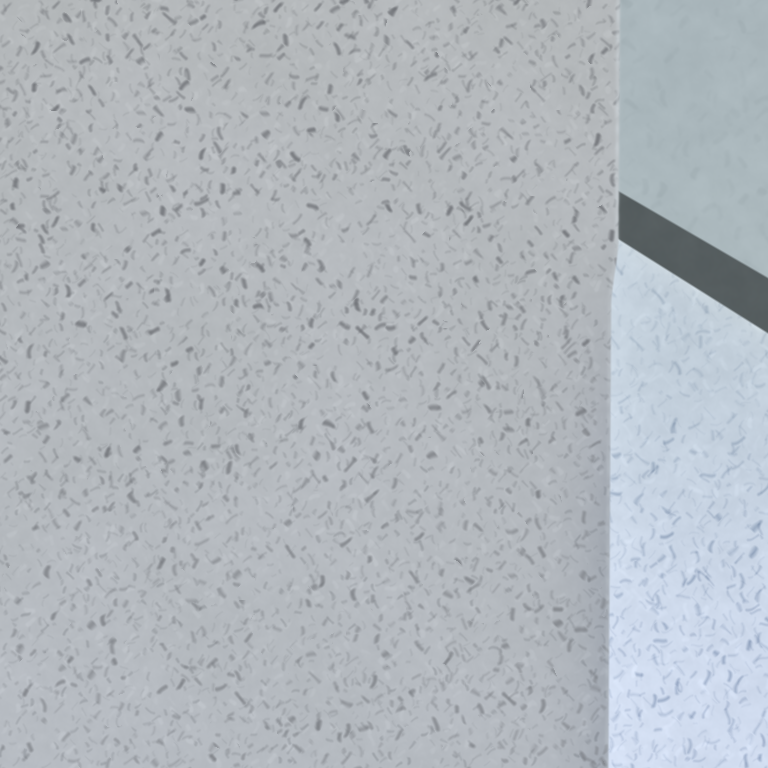
Reproduce this texture procedurally as a Shadertoy shader.

```glsl
vec3 hash3(vec2 cell, float seed) {
    vec3 q = vec3(dot(cell, vec2(127.1, 311.7)),
                  dot(cell, vec2(269.5, 183.3)),
                  dot(cell, vec2(419.2, 371.9)));
    return fract(sin(q + seed * 17.3) * 43758.5);
}

float segmentDistance(vec2 p, vec2 halfAxis) {
    float t = clamp(dot(p, halfAxis) / dot(halfAxis, halfAxis), -1.0, 1.0);
    return length(p - halfAxis * t);
}

// Layered sines, roughly -1 to 1
float mottle(vec2 p, float scale) {
    float sum = 0.0;
    float weight = 0.5;
    p *= scale;
    for (int i = 0; i < 4; i++) {
        sum += weight * sin(p.x + 1.7 * sin(p.y * 0.8 + float(i)))
                      * cos(p.y - 1.3 * sin(p.x * 0.7));
        p = mat2(1.5, 1.1, -1.1, 1.5) * p + 2.3;
        weight *= 0.62;
    }
    return sum;
}

// Cellular field of short, randomly turned strokes
float flecks(vec2 p, float cells, float density, float halfLength, float radius, float seed) {
    p *= cells;
    p += 0.1 * sin(p.yx * 4.3 + seed);
    float soft = 0.09 + 0.5 * cells / iResolution.y;
    vec2 home = floor(p);
    float ink = 0.0;
    for (int y = -1; y <= 1; y++) {
        for (int x = -1; x <= 1; x++) {
            vec2 cell = home + vec2(x, y);
            vec3 place = hash3(cell, seed);
            vec3 shape = hash3(cell, seed + 5.0);
            float angle = mix(0.1, 2.6, shape.x);
            vec2 axis = vec2(cos(angle), sin(angle)) * halfLength * mix(0.3, 1.2, shape.y);
            float d = segmentDistance(p - cell - place.xy, axis);
            float width = radius * mix(0.6, 1.35, shape.z);
            float strength = step(place.z, density) * mix(0.35, 1.0, shape.z * shape.z);
            ink = max(ink, strength * (1.0 - smoothstep(width - soft, width + soft, d)));
        }
    }
    return ink;
}

float slabEdge(float y) {
    return 0.792 + 0.006 * y + 0.009 * smoothstep(0.6, 0.69, y);
}

vec3 speckledSlab(vec2 p, float edgeGap) {
    vec3 color = mix(vec3(0.715, 0.735, 0.76), vec3(0.71, 0.725, 0.735), p.y);
    color += vec3(0.012, 0.011, 0.014) * mottle(p, 9.0);
    color += 0.012 * mottle(p + 3.0, 110.0);

    // Cool shade along the lower right side
    float shade = exp(-max(edgeGap, 0.0) / 0.045) * smoothstep(0.8, 0.3, p.y);
    color -= vec3(0.085, 0.078, 0.062) * shade;

    // Pale grains, then faint and dark flecks
    float cluster = mottle(p + 1.4, 20.0);
    float contrast = mix(0.75, 1.0, smoothstep(0.1, 0.75, p.y));
    color += 0.03 * flecks(p, 62.0, 0.5, 0.28, 0.14, 9.0);
    color -= 0.09 * flecks(p, 74.0, 0.58, 0.3, 0.11, 2.0);
    float dark = flecks(p, 46.0, 0.56 + 0.25 * cluster, 0.24, 0.1, 1.0);
    float small = flecks(p, 59.0, 0.36 + 0.2 * cluster, 0.2, 0.11, 4.0);
    color = mix(color, vec3(0.39, 0.4, 0.42), 0.72 * contrast * dark);
    return mix(color, vec3(0.43, 0.44, 0.46), 0.58 * contrast * small);
}

vec3 upperFloor(vec2 p) {
    vec3 color = mix(vec3(0.685, 0.74, 0.755), vec3(0.665, 0.715, 0.735), p.y);
    color += 0.014 * mottle(p, 32.0) + 0.008 * mottle(p, 100.0);
    return color - 0.028 * flecks(p, 42.0, 0.6, 0.35, 0.13, 7.0);
}

vec3 lowerFloor(vec2 p, float edgeGap, float bandGap) {
    vec3 color = mix(vec3(0.815, 0.86, 0.935), vec3(0.755, 0.805, 0.85), smoothstep(0.05, 0.6, p.y));
    color += 0.035 * exp(edgeGap / 0.035);
    color += vec3(0.04, 0.035, 0.02) * exp(-bandGap / 0.018);
    color += 0.016 * mottle(p, 40.0) + 0.014 * mottle(p, 120.0);
    float contrast = mix(1.0, 0.5, smoothstep(0.2, 0.6, p.y));
    color -= vec3(0.2, 0.18, 0.15) * contrast * flecks(p, 48.0, 0.68, 0.36, 0.08, 11.0);
    color -= vec3(0.12, 0.11, 0.09) * contrast * flecks(p, 66.0, 0.7, 0.38, 0.09, 13.0);
    return color + 0.03 * flecks(p, 55.0, 0.5, 0.4, 0.12, 15.0);
}

void mainImage(out vec4 fragColor, in vec2 fragCoord) {
    vec2 p = fragCoord / iResolution.xy;
    float blur = 0.0012 + 0.7 / iResolution.y;
    float edgeGap = slabEdge(p.y) - p.x;

    // Floor split by the slanted dark band
    float bandTop = 0.75 - 0.58 * (p.x - 0.807);
    float bandBottom = 0.6875 - 0.629 * (p.x - 0.807);
    vec3 band = vec3(0.335, 0.365, 0.372) + 0.012 * mottle(p, 60.0);
    vec3 color = lowerFloor(p, min(edgeGap, 0.0), max(bandBottom - p.y, 0.0));
    color = mix(color, band, smoothstep(-blur, blur, p.y - bandBottom));
    color = mix(color, upperFloor(p), smoothstep(-blur, blur, p.y - bandTop));

    // Slab in front, with a worn bright rim
    color = mix(color, speckledSlab(p, edgeGap), smoothstep(-blur, blur, edgeGap));
    float rim = exp(-pow((edgeGap - 0.002) / 0.003, 2.0));
    float wear = 0.75 + 0.25 * sin(p.y * 160.0 + 2.0 * sin(p.y * 53.0));
    float rimStrength = mix(0.3, 0.6, smoothstep(0.6, 0.8, p.y));
    color = mix(color, vec3(0.8, 0.83, 0.85), rim * wear * rimStrength);
    fragColor = vec4(clamp(color, 0.0, 1.0), 1.0);
}
```
